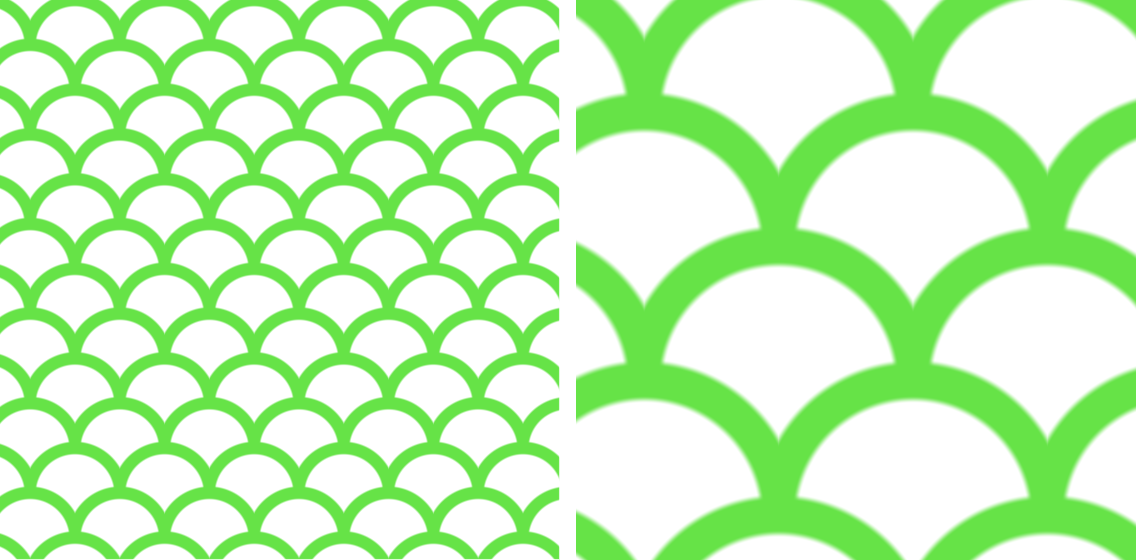
Left: the whole. Right: its middle third, enlarged.
A WebGL 1 fragment shader for this pattern:

```glsl
precision highp float;

uniform vec2 u_resolution;

// 1 inside the radius, 0 outside, with a soft rim.
float disc(float dist, float radius) {
  return 1.0 - smoothstep(radius - 0.014, radius + 0.014, dist);
}

// Overlapping scales, one unit wide, with rows half a unit apart.
vec3 scales(vec2 p, vec3 lineColor, vec3 fillColor) {
  vec3 color = fillColor;
  float baseRow = floor(p.y * 2.0);

  // Paint from the upper row to the lower, which lies in front.
  for (int i = 0; i < 3; i++) {
    float row = baseRow + 1.0 - float(i);
    vec2 q = vec2(fract(p.x - row * 0.5 + 0.5) - 0.5, p.y - row * 0.5);
    float dist = length(q);
    vec3 scaleColor = mix(lineColor, fillColor, disc(dist, 0.4385));
    color = mix(color, scaleColor, disc(dist, 0.577));
  }
  return color;
}

void main() {
  vec2 uv = gl_FragCoord.xy / u_resolution;
  vec3 green = vec3(0.40, 0.89, 0.28);
  vec3 white = vec3(1.0);
  vec3 color = scales(uv / 0.16 - vec2(0.337, 0.242), green, white);

  // Thin pale margin along the right and bottom edges.
  float inset = min(1.0 - uv.x, uv.y);
  color = mix(white, color, smoothstep(0.0, 0.003, inset));

  gl_FragColor = vec4(color, 1.0);
}
```
